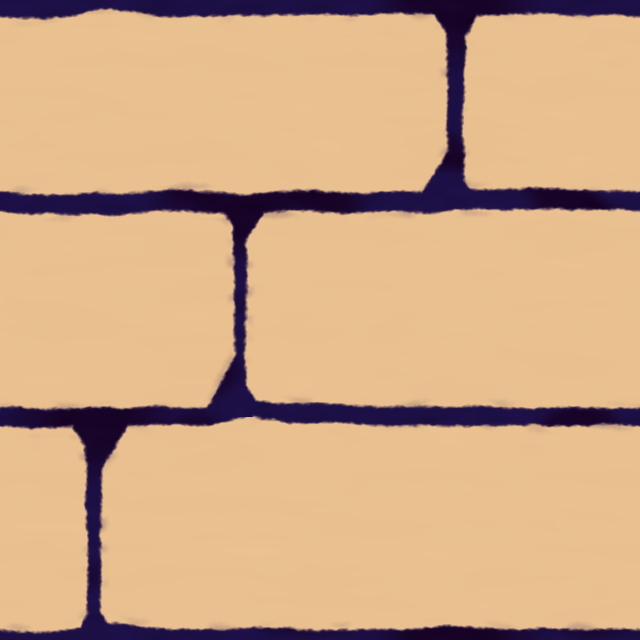
Give the GLSL for this texture, as a Shadertoy shader.

```glsl
// Hand-painted brick wall: three tiling courses of one long cream brick each,
// parted by dark ink joints. Joints are distance fields with chamfered corners,
// bent and frayed by periodic gradient noise.

#define COURSES 3
#define BED_SWAY 0.009      // drift of horizontal joints
#define EDGE_WOBBLE 0.008   // independent drift of each joint edge
#define HEAD_SWAY 0.006     // drift of vertical joints
#define HEAD_TAPER 0.004    // extra half width at the top of a vertical joint
#define FOOT_LIFT 0.012     // rise of a bed to the right of a vertical joint
#define FRAY 0.003          // fine raggedness of the ink edge
#define SOFTNESS 0.0028     // half width of the ink edge
#define SMUDGE 0.22         // strength of stray ink beside the joints

const vec3 CREAM  = vec3(0.915, 0.752, 0.562);
const vec3 INDIGO = vec3(0.110, 0.060, 0.270);
const vec3 PLUM   = vec3(0.090, 0.012, 0.150);
const vec3 FRINGE = vec3(0.240, 0.150, 0.310);

// Per course, from the bottom up
const float BED_Y[COURSES]     = float[COURSES](-0.004, 0.349, 0.684);
const float BED_HALF[COURSES]  = float[COURSES](0.021, 0.0145, 0.016);
const float HEAD_X[COURSES]    = float[COURSES](0.147, 0.375, 0.712);
const float HEAD_HALF[COURSES] = float[COURSES](0.0105, 0.0085, 0.0125);
// Corner chamfers: top left, top right, bottom left, bottom right
const vec4 CHAMFER[COURSES] = vec4[COURSES](
    vec4(0.026, 0.052, 0.014, 0.014),
    vec4(0.016, 0.032, 0.058, 0.018),
    vec4(0.022, 0.024, 0.052, 0.012));

// Signed offset on the unit torus
float wrap(float x) { return fract(x + 0.5) - 0.5; }

float cornerGradient(vec2 cell, vec2 offset, float seed) {
    float h = fract(sin(dot(vec3(cell, seed), vec3(127.1, 311.7, 74.7))) * 43758.5);
    float angle = 6.2832 * h;
    return dot(vec2(cos(angle), sin(angle)), offset);
}

// Gradient noise that tiles over the canvas; freq must be whole numbers
float noise(vec2 uv, vec2 freq, float seed) {
    vec2 p = uv * freq, cell = floor(p), f = p - cell;
    vec2 w = f * f * f * (f * (f * 6.0 - 15.0) + 10.0);
    vec2 lo = mod(cell, freq), hi = mod(cell + 1.0, freq);
    float a = cornerGradient(lo, f, seed);
    float b = cornerGradient(vec2(hi.x, lo.y), f - vec2(1, 0), seed);
    float c = cornerGradient(vec2(lo.x, hi.y), f - vec2(0, 1), seed);
    float d = cornerGradient(hi, f - 1.0, seed);
    return mix(mix(a, b, w.x), mix(c, d, w.x), w.y);
}

// Distance to the horizontal joint below course i
float bedJoint(vec2 uv, int i) {
    float seed = 10.0 * float(i) + 3.0;
    float dx = wrap(uv.x - HEAD_X[i]);
    float lift = FOOT_LIFT * smoothstep(-0.05, 0.03, dx) * exp(-max(dx, 0.0) / 0.09);
    float sway = BED_SWAY * noise(vec2(uv.x, 0.37), vec2(5, 1), seed);
    float dy = wrap(uv.y - BED_Y[i]) - lift - sway;
    float side = step(0.0, dy);
    float wobble = noise(vec2(uv.x, 0.41), vec2(9, 1), seed + 1.0 + side);
    return abs(dy) - BED_HALF[i] - EDGE_WOBBLE * wobble;
}

// Distance to the vertical joint in course i, with chamfers into both beds
float headJoint(vec2 uv, int i, float t, float below, float above) {
    float seed = 10.0 * float(i) + 7.0;
    float sway = HEAD_SWAY * noise(vec2(0.43, uv.y), vec2(1, 9), seed);
    float dx = wrap(uv.x - HEAD_X[i]) - sway;
    float wobble = noise(vec2(0.39, uv.y), vec2(1, 17), seed + step(0.0, dx));
    float halfWidth = HEAD_HALF[i] + HEAD_TAPER * smoothstep(0.4, 1.0, t) + 0.003 * wobble;
    float d = abs(dx) - halfWidth;
    vec2 cut = dx < 0.0 ? CHAMFER[i].xz : CHAMFER[i].yw;
    float top = (1.3 * d + 0.8 * above - cut.x) / 1.53;
    float foot = (1.3 * d + 0.8 * below - cut.y) / 1.53;
    return min(d, min(top, foot));
}

void mainImage(out vec4 fragColor, in vec2 fragCoord) {
    vec2 uv = fragCoord / iResolution.xy;

    // Joints
    float bed[COURSES];
    float d = 1.0;
    for (int i = 0; i < COURSES; i++) {
        bed[i] = bedJoint(uv, i);
        d = min(d, bed[i]);
    }
    float pooling = 0.0;    // darker ink where a vertical joint hangs from a bed
    for (int i = 0; i < COURSES; i++) {
        int next = (i + 1) % COURSES;
        float t = fract(uv.y - BED_Y[i]) / fract(BED_Y[next] - BED_Y[i]);
        if (t < 1.0) d = min(d, headJoint(uv, i, t, bed[i], bed[next]));
        vec2 hang = vec2(wrap(uv.x - HEAD_X[i]) * 0.8, wrap(uv.y - BED_Y[next]));
        pooling = max(pooling, 1.0 - smoothstep(0.03, 0.13, length(hang)));
    }
    d += FRAY * (noise(uv, vec2(50, 64), 41.0) + 0.7 * noise(uv, vec2(130, 150), 42.0));

    // Cream face with faint dry-brush streaks
    float streak = noise(uv, vec2(5, 26), 51.0) + 0.5 * noise(uv, vec2(14, 60), 52.0);
    vec3 color = CREAM * (1.0 + 0.008 * streak);
    float stray = smoothstep(0.05, 0.5, noise(uv, vec2(16, 40), 53.0));
    color = mix(color, FRINGE, SMUDGE * stray * (1.0 - smoothstep(0.0, 0.016, d)));

    // Ink: indigo with plum patches and a lighter worn fringe
    float patches = smoothstep(0.08, 0.35, noise(uv, vec2(5, 9), 61.0));
    vec3 ink = mix(INDIGO, PLUM, max(patches, pooling));
    ink += 0.03 * noise(uv, vec2(18, 45), 62.0) * vec3(0.5, 0.3, 1.0);
    ink = mix(ink, FRINGE, 0.8 * smoothstep(-0.005, 0.0, d));
    float soft = max(SOFTNESS, 0.75 / iResolution.y);
    color = mix(color, ink, 1.0 - smoothstep(-soft, soft, d));

    fragColor = vec4(color, 1.0);
}
```
